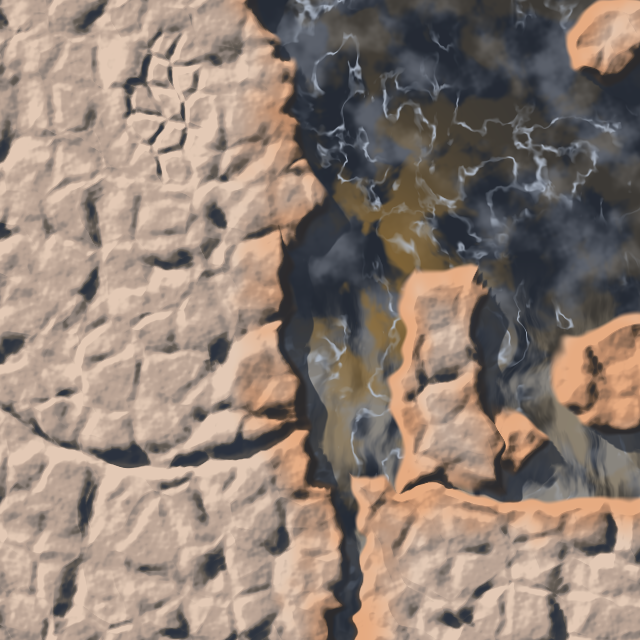
A WebGL 1 fragment shader for this texture:

```glsl
precision highp float;
// Sunlit broken rock beside a dark stream with foam, algae and rusty shallows.
uniform vec2 u_resolution;

#define NAVY  vec3(0.17, 0.195, 0.24)
#define SLATE vec3(0.36, 0.38, 0.42)
#define BROWN vec3(0.38, 0.35, 0.32)
#define STONE vec3(0.56, 0.51, 0.48)
#define SAND  vec3(0.73, 0.64, 0.58)
#define PALE  vec3(0.89, 0.79, 0.71)
#define OCHRE vec3(0.56, 0.43, 0.22)
#define RUST  vec3(1.02, 0.80, 0.62)
#define FOAM  vec3(0.70, 0.74, 0.80)
#define BOULDERS 6.5
#define RUBBLE 14.0
#define TO_SUN vec2(-0.71, 0.71)

float hash(vec2 p) {
  return fract(sin(dot(p, vec2(127.1, 311.7))) * 43758.5453);
}

float noise(vec2 p) {
  vec2 i = floor(p), f = fract(p);
  f = f * f * (3.0 - 2.0 * f);
  return mix(mix(hash(i), hash(i + vec2(1, 0)), f.x),
             mix(hash(i + vec2(0, 1)), hash(i + vec2(1, 1)), f.x), f.y);
}

float fbm(vec2 p) {
  float sum = 0.0, amp = 0.53;
  for (int i = 0; i < 4; i++) {
    sum += amp * noise(p);
    p = mat2(1.6, 1.2, -1.2, 1.6) * p + 7.3;
    amp *= 0.5;
  }
  return sum;
}

// One stone per cell: rounded rim plus a randomly tilted top.
float stones(vec2 p, float tilt) {
  vec2 cell = floor(p), nearest = vec2(0.0);
  float d1 = 9.0, d2 = 9.0, id = 0.0;
  for (int y = -1; y <= 1; y++)
    for (int x = -1; x <= 1; x++) {
      vec2 c = cell + vec2(x, y);
      vec2 r = c + 0.1 + 0.8 * vec2(hash(c), hash(c + 31.7)) - p;
      float d = length(r);
      if (d < d1) { d2 = d1; d1 = d; nearest = r; id = hash(c + 5.1); }
      else d2 = min(d2, d);
    }
  float a = 6.283 * id;
  float rim = smoothstep(0.0, 0.4, d2 - d1);
  return rim * (0.75 + 0.25 * id + tilt * dot(nearest, vec2(cos(a), sin(a))));
}

float disc(vec2 p, vec2 c, float r) { return r - length(p - c); }

// Signed distance to the shore, positive on land.
float land(vec2 p) {
  p += 0.045 * (vec2(noise(p * 13.0), noise(p * 13.0 + 40.0)) - 0.5);
  p += 0.018 * (vec2(noise(p * 38.0), noise(p * 38.0 + 70.0)) - 0.5);
  float bank = 0.525 - 0.058 * smoothstep(0.2, 0.34, p.y) - 0.05 * smoothstep(0.88, 1.0, p.y);
  float d = bank - p.x;
  d = max(d, min(p.x - 0.55, 0.34 - 0.14 * p.x - p.y));
  vec2 k = abs(p - vec2(0.70, 0.41)) - vec2(0.075 - 0.12 * max(p.y - 0.42, 0.0), 0.165);
  d = max(d, -max(k.x, k.y));
  d = max(d, disc(p, vec2(0.795, 0.315), 0.045));
  d = max(d, disc(p, vec2(0.96, 0.42), 0.09));
  d = max(d, disc(p, vec2(0.95, 0.945), 0.07));
  return max(d, disc(p, vec2(0.45, 0.68), 0.055));
}

float pebbleBed(vec2 p) {
  return 1.0 - smoothstep(0.05, 0.08, length((p - vec2(0.26, 0.83)) * vec2(1.0, 0.55)));
}

float height(vec2 p) {
  vec2 w = p + 0.05 * (vec2(fbm(p * 9.0), fbm(p * 9.0 + 20.0)) - 0.5);
  float rock = 0.034 * stones(w * BOULDERS, 0.5) + 0.013 * stones(w * RUBBLE + 3.0, 0.8);
  rock = mix(rock, 0.022 * stones(w * 21.0, 0.3), pebbleBed(p));
  rock += 0.036 * fbm(p * 20.0);
  float seam = (w.y - 0.268 - 1.2 * (w.x - 0.25) * (w.x - 0.25)) / 0.014;
  rock -= 0.045 * exp(-seam * seam) * (1.0 - smoothstep(0.48, 0.54, p.x));
  return (rock + 0.03) * smoothstep(-0.008, 0.022, land(p));
}

vec3 rockColor(vec2 p, float tone, float shore) {
  vec3 c = mix(NAVY, BROWN, smoothstep(0.0, 0.25, tone));
  c = mix(c, STONE, smoothstep(0.22, 0.46, tone));
  c = mix(c, SAND, smoothstep(0.42, 0.68, tone));
  c = mix(c, PALE, smoothstep(0.66, 0.98, tone));
  float iron = 1.0 - smoothstep(0.0, 0.09, shore + 0.12 * (fbm(p * 11.0) - 0.45));
  iron = max(iron, smoothstep(0.02, 0.07, disc(p, vec2(0.96, 0.42), 0.14)));
  return c * mix(vec3(1.0), RUST, 0.75 * iron * smoothstep(0.25, 0.42, p.x));
}

vec3 waterColor(vec2 p) {
  vec2 q = p + 0.07 * (vec2(fbm(p * 8.0), fbm(p * 8.0 + 9.0)) - 0.5);
  float shallow = 1.0 - smoothstep(0.38, 0.6, p.y);
  vec3 c = mix(NAVY * 0.85, SLATE, smoothstep(0.4, 0.8, fbm(p * 17.0)));
  float streak = fbm(q * vec2(46.0, 15.0));
  c = mix(c, STONE * vec3(0.96, 1.02, 1.03), shallow * smoothstep(0.28, 0.65, streak));
  // Algae cluster where the stream narrows.
  vec2 d = (p - vec2(0.6, 0.55)) / vec2(0.14, 0.22);
  float algae = smoothstep(0.42, 0.62, fbm(q * 17.0 + 4.0));
  c = mix(c, OCHRE, algae * (0.22 + 0.65 * exp(-dot(d, d))));
  // Thin broken foam lines.
  float ridge = 1.0 - abs(2.0 * fbm(q * vec2(24.0, 19.0) + 60.0) - 1.0);
  float patches = smoothstep(0.38, 0.65, fbm(p * 8.0 + 15.0) + 0.1 * shallow);
  float glint = smoothstep(0.45, 0.75, noise(p * 75.0));
  return mix(c, FOAM, smoothstep(0.86, 1.0, ridge) * patches * (0.3 + 0.6 * glint));
}

void main() {
  vec2 p = gl_FragCoord.xy / u_resolution;
  float h = height(p), shore = land(p);
  float slope = (height(p + 0.004 * TO_SUN) - h) / 0.004;
  // March toward the sun for cast shadows.
  float block = 0.0;
  for (int i = 1; i <= 5; i++) {
    float s = 0.012 * float(i);
    block = max(block, height(p + s * TO_SUN) - h - 0.75 * s);
  }
  float shade = smoothstep(0.0, 0.016, block);
  float tone = 0.70 - 0.26 * slope + 0.35 * (fbm(p * 32.0) - 0.5) + 0.08 * pebbleBed(p);
  tone = clamp(tone, 0.12, 1.0) * (1.0 - 0.85 * shade);
  vec3 water = mix(waterColor(p), NAVY * 0.9, 0.75 * shade);
  vec3 color = mix(water, rockColor(p, tone, shore), smoothstep(-0.005, 0.005, shore));
  gl_FragColor = vec4(color, 1.0);
}
```
